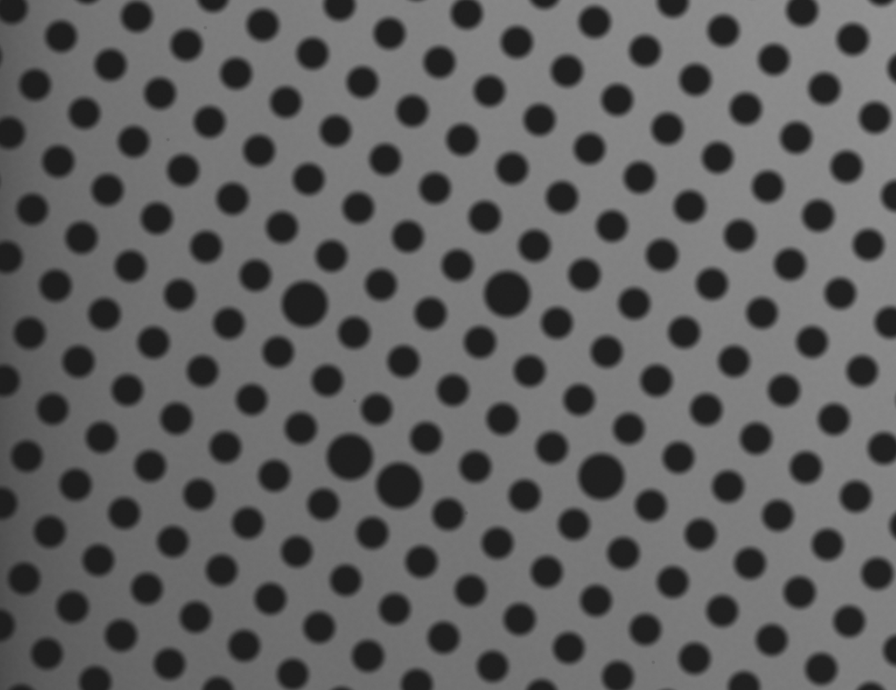
Write a WebGL 1 fragment shader that draws this pattern.

```glsl
precision highp float;
uniform vec2 u_resolution;

// Lengths are fractions of the canvas width
#define ORIGIN vec2(-0.0195, 0.0352)
#define STEP_A vec2(0.05529, -0.03207)
#define STEP_B vec2(0.03016, 0.05365)
#define DOT_RADIUS 0.0174
#define MARKER_RADIUS 0.0256
#define EDGE_BLUR 0.0056
#define INK 0.115
#define PAPER 0.478
#define GRAIN 0.012

float hash(vec2 p) {
  vec3 q = fract(vec3(p.xyx) * 0.1031);
  q += dot(q, q.yzx + 33.33);
  return fract((q.x + q.y) * q.z);
}

// Distance to the nearest scattered feature point
float cellular(vec2 p) {
  vec2 cell = floor(p);
  float nearest = 2.0;
  for (int y = -1; y <= 1; y++) {
    for (int x = -1; x <= 1; x++) {
      vec2 c = cell + vec2(float(x), float(y));
      vec2 point = c + vec2(hash(c + 50.0), hash(c + 91.0));
      nearest = min(nearest, length(p - point));
    }
  }
  return nearest;
}

// Slight lens and tilt bending of the lattice
vec2 bend(vec2 g) {
  return vec2(0.000014, -0.000021) * g.x * g.x
       + vec2(0.000143, -0.000026) * g.x * g.y
       + vec2(0.000064, 0.000096) * g.y * g.y;
}

vec2 latticePoint(vec2 g) {
  return ORIGIN + g.x * STEP_A + g.y * STEP_B + bend(g);
}

// Lattice coordinates of a canvas point, by fixed-point iteration
vec2 latticeCoords(vec2 p) {
  float det = STEP_A.x * STEP_B.y - STEP_A.y * STEP_B.x;
  vec2 g = vec2(0.0);
  for (int i = 0; i < 5; i++) {
    vec2 q = p - ORIGIN - bend(g);
    g = vec2(q.x * STEP_B.y - q.y * STEP_B.x,
             q.y * STEP_A.x - q.x * STEP_A.y) / det;
  }
  return g;
}

// Large dots: a chevron of three above a neighbouring pair
float isMarker(vec2 cell) {
  float offset = 9.0;
  for (int k = -1; k <= 1; k++) {
    float side = float(k);
    vec2 chevron = vec2(1.0 + 3.0 * side, 1.0 - 2.0 * abs(side));
    vec2 pair = vec2(max(side, 0.0), -3.0);
    offset = min(offset, min(distance(cell, chevron), distance(cell, pair)));
  }
  return 1.0 - step(0.5, offset);
}

// Uneven lighting: bright upper right, shaded left edge
float paperTone(vec2 uv) {
  float tone = PAPER + 0.10 * (uv.x - 0.5) + 0.07 * (uv.y - 0.5);
  tone -= 0.10 * exp(-uv.x / 0.06);
  return tone + 0.003 * sin(uv.x * 41.0 + 2.0 * sin(uv.y * 5.0));
}

void main() {
  vec2 uv = gl_FragCoord.xy / u_resolution;
  vec2 p = (gl_FragCoord.xy - 0.5 * u_resolution) / u_resolution.x;

  // Soft-edged dot in the nearest cell
  vec2 cell = floor(latticeCoords(p) + 0.5);
  float radius = mix(DOT_RADIUS, MARKER_RADIUS, isMarker(cell));
  radius += 0.0005 * (hash(cell + 40.0) - 0.5);
  float dist = distance(p, latticePoint(cell));
  float blur = max(EDGE_BLUR, 0.7 / u_resolution.x);
  float paperMask = smoothstep(radius - blur, radius + blur, dist);

  // Faint mottling, fine grain and rare specks of dust
  float paper = paperTone(uv) + GRAIN * (cellular(p * 130.0 + 90.0) - 0.5);
  vec2 dustCell = floor(p * 24.0);
  vec2 dustSpot = fract(p * 24.0) - 0.5;
  float dust = step(0.985, hash(dustCell + 70.0));
  paper -= 0.06 * dust * (1.0 - smoothstep(0.02, 0.07, length(dustSpot)));
  float ink = INK + 0.012 * uv.x;
  float tone = mix(ink, paper, paperMask);
  tone += 0.5 * GRAIN * (hash(floor(p * 512.0) + 300.0) - 0.5);

  gl_FragColor = vec4(vec3(tone), 1.0);
}
```
